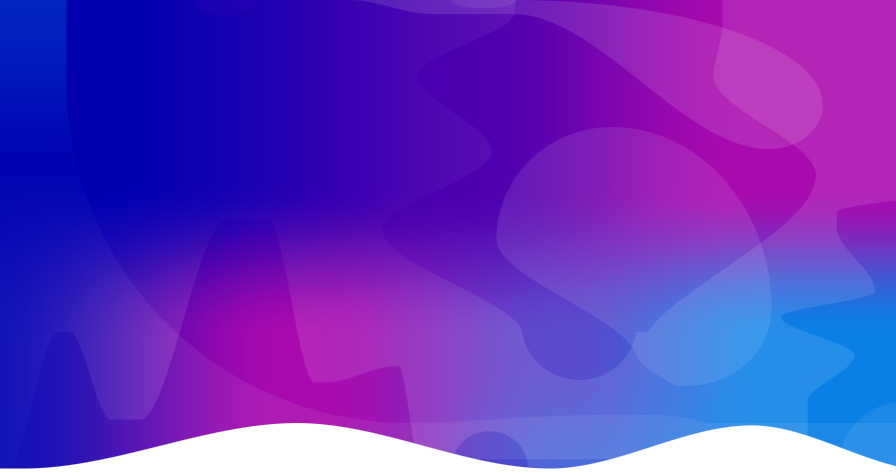
Give the GLSL for this background, as a Shadertoy shader.

```glsl
// A blue, magenta and azure gradient with faint fluid blobs above a white wave.
// Two horizontal colour ramps are blended vertically; blob outlines are built
// from eased curves and rounded corners, then laid on as translucent veils.

const float HEIGHT = 4.05; // canvas height in scene units
const vec3 BLUE = vec3(0.0, 0.0, 0.69);
const vec3 VIOLET = vec3(0.30, 0.0, 0.69);
const vec3 MAGENTA = vec3(0.66, 0.04, 0.68);
const vec3 PERIWINKLE = vec3(0.36, 0.29, 0.80);
const vec3 AZURE = vec3(0.04, 0.50, 0.90);
const vec3 WHITE = vec3(1.0);

// Eased change of a curve by "rise" between a and b.
float ramp(float t, float a, float b, float rise) {
    return rise * smoothstep(a, b, t);
}

// Rounded corner; the signs of the radii choose its quadrant.
float corner(vec2 p, vec2 center, vec2 radii) {
    return length(max((p - center) / radii, 0.0)) - 1.0;
}

float ellipse(vec2 p, vec2 center, vec2 radii) {
    return length((p - center) / radii) - 1.0;
}

// Smooth coverage of the region where the field is negative.
float cover(float field) {
    return clamp(0.5 - field / max(fwidth(field), 1e-4), 0.0, 1.0);
}

vec3 backdrop(vec2 p) {
    vec3 upper = mix(BLUE, VIOLET, smoothstep(0.8, 4.2, p.x));
    upper = mix(upper, MAGENTA, smoothstep(4.0, 6.4, p.x));
    vec3 lower = mix(BLUE, MAGENTA, smoothstep(0.0, 2.5, p.x));
    lower = mix(lower, PERIWINKLE, smoothstep(2.7, 4.8, p.x));
    lower = mix(lower, AZURE, smoothstep(4.8, 6.6, p.x));
    float sink = smoothstep(3.0, 4.2, p.y) * smoothstep(3.5, 5.0, p.x);
    lower = mix(lower, AZURE, 0.4 * sink);
    return mix(upper, lower, smoothstep(1.6, 2.9, p.y));
}

// Tall central blob with a wavy left side and a round foot.
float centralBlob(vec2 p) {
    float left = 4.42 + ramp(p.y, 0.1, 0.65, -0.83) + ramp(p.y, 0.65, 1.3, 0.63)
        + ramp(p.y, 1.3, 1.97, -0.94) + ramp(p.y, 1.97, 2.9, 1.22);
    float right = 6.20 + ramp(p.y, 0.2, 0.68, -0.08) + ramp(p.y, 0.65, 1.5, 0.88)
        + ramp(p.y, 1.5, 3.1, -1.55);
    float body = max(max(left - p.x, p.x - right), p.y - 2.85);
    return min(body, ellipse(p, vec2(4.97, 2.76), vec2(0.5)));
}

// Fingers rising from the lower left.
float fingerBlob(vec2 p) {
    float top = 4.05 + ramp(p.x, 0.05, 0.5, -1.2) + ramp(p.x, 0.6, 0.95, 0.75)
        + ramp(p.x, 1.2, 1.95, -1.72) + ramp(p.x, 2.3, 2.7, 1.40)
        + ramp(p.x, 2.8, 3.4, -0.14) + ramp(p.x, 3.42, 3.6, 0.8);
    return top - p.y;
}

// Lobes entering from the right side.
float rightBlob(vec2 p) {
    float left = 8.38 + ramp(p.y, 1.6, 1.82, -1.2) + ramp(p.y, 1.95, 2.5, 0.33)
        + ramp(p.y, 2.5, 2.72, -0.81) + ramp(p.y, 2.72, 3.05, 0.63)
        + ramp(p.y, 3.05, 3.45, -0.4);
    return max(left - p.x, 1.70 - p.y);
}

// Bowl filling most of the canvas, round at its lower left.
float bowl(vec2 p) {
    float rim = 3.63 + ramp(p.x, 3.4, 5.2, -0.07) + ramp(p.x, 5.6, 7.4, 0.4);
    return max(corner(p, vec2(3.5, 0.7), vec2(-2.93, 2.93)), p.y - rim);
}

// Leaf sweeping from the top edge to the right.
float leaf(vec2 p) {
    float under = ramp(p.x, 3.0, 3.7, 0.12) + ramp(p.x, 4.4, 6.6, 1.16);
    float tip = corner(p, vec2(6.6, 0.9), vec2(0.46, 0.38));
    float back = corner(p, vec2(4.4, 0.9), vec2(2.66, -0.9));
    return max(p.y - under, max(tip, back));
}

// Egg with a slanted lower left side.
float egg(vec2 p) {
    float left = 4.26 + ramp(p.y, 2.05, 3.1, 1.21) + ramp(p.y, 3.05, 3.45, 0.45);
    float crown = max(corner(p, vec2(5.25, 2.05), vec2(-0.99, -0.96)),
                      corner(p, vec2(5.25, 2.65), vec2(1.37, -1.56)));
    return max(max(left - p.x, crown), corner(p, vec2(5.9, 2.65), vec2(0.72, 0.66)));
}

// Depth of the white wave's crest below the top edge.
float waveCrest(float x) {
    return 4.02 + ramp(x, 0.2, 2.55, -0.39) + ramp(x, 2.55, 4.72, 0.39)
        + ramp(x, 4.72, 6.45, -0.37) + ramp(x, 6.45, 8.0, 0.39);
}

void mainImage(out vec4 fragColor, in vec2 fragCoord) {
    // Scene units, with y measured down from the top edge.
    vec2 p = vec2(fragCoord.x, iResolution.y - fragCoord.y) * HEIGHT / iResolution.y;
    vec3 color = backdrop(p);

    // Veils outside the bowl and the three fluid blobs.
    float outside = 1.0 - cover(bowl(p));
    color = mix(color, AZURE, 0.28 * outside * (1.0 - smoothstep(0.0, 1.6, p.y)));
    color = mix(color, WHITE, 0.07 * outside * smoothstep(1.0, 3.0, p.y));
    float fluid = max(cover(centralBlob(p)), max(cover(fingerBlob(p)), cover(rightBlob(p))));
    float veil = max(smoothstep(2.5, 6.0, p.x), smoothstep(1.5, 3.0, p.y));
    color = mix(color, WHITE, 0.11 * veil * smoothstep(-0.3, 1.5, p.x) * (1.0 - fluid));

    // Light shapes, then small shapes along the borders.
    color = mix(color, WHITE, 0.12 * cover(leaf(p)));
    color = mix(color, WHITE, 0.10 * cover(egg(p)));
    color = mix(color, WHITE, 0.07 * cover(ellipse(p, vec2(7.75, 4.0), vec2(0.55))));
    color = mix(color, WHITE, 0.07 * cover(ellipse(p, vec2(4.15, 0.0), vec2(0.28, 0.07))));
    color = mix(color, BLUE, 0.20 * cover(ellipse(p, vec2(4.2, 4.02), vec2(0.33, 0.32))));
    color = mix(color, VIOLET, 0.15 * cover(ellipse(p, vec2(1.92, 0.0), vec2(0.27, 0.13))));

    color = mix(color, WHITE, cover(waveCrest(p.x) - p.y));
    fragColor = vec4(color, 1.0);
}
```
